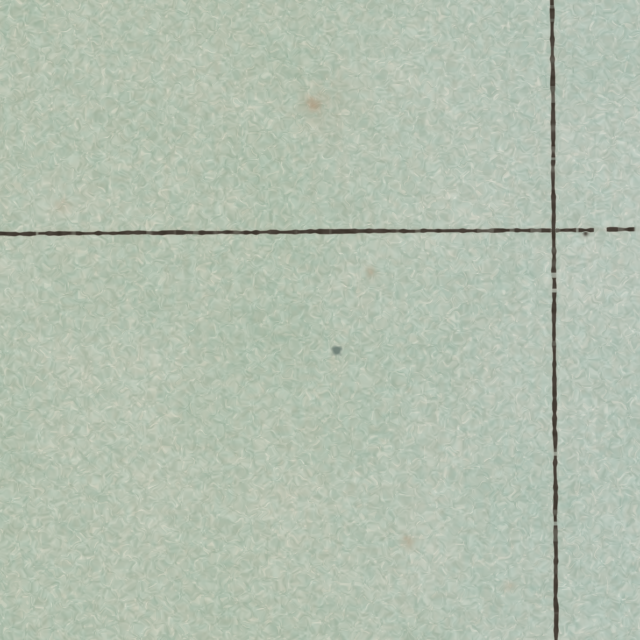
This texture is drawn by a three.js fragment shader. Its source:

```glsl
// Pale green speckled paper crossed by two worn dark ruled lines, with a small ink dot
varying vec2 vUv;

float hash(vec2 p) {
  return fract(sin(dot(p, vec2(127.1, 311.7))) * 43758.5453);
}

float noise(vec2 p) {
  vec2 cell = floor(p);
  vec2 f = fract(p);
  f = f * f * (3.0 - 2.0 * f);
  float low = mix(hash(cell), hash(cell + vec2(1.0, 0.0)), f.x);
  float high = mix(hash(cell + vec2(0.0, 1.0)), hash(cell + vec2(1.0)), f.x);
  return mix(low, high, f.y);
}

float cloud(vec2 p) {
  float sum = 0.0;
  float weight = 0.5;
  for (int i = 0; i < 4; i++) {
    sum += weight * (noise(p) - 0.5);
    p = mat2(0.8, 0.6, -0.6, 0.8) * p * 2.1 + 17.3;
    weight *= 0.55;
  }
  return sum;
}

// Soft round spot, 1 at its centre
float spot(vec2 p, vec2 center, float radius) {
  vec2 d = (p - center) / radius;
  return exp(-dot(d, d));
}

// Coverage of a gap centred on a position along a line
float gap(float along, float center, float halfWidth) {
  return 1.0 - smoothstep(halfWidth - 0.0015, halfWidth + 0.0015, abs(along - center));
}

// Ink of a rough line: offset across it, position along it
float ruledLine(float across, float along, float halfWidth, float seed) {
  float wobble = (noise(vec2(along * 45.0, seed)) - 0.5) * 0.0014;
  float rough = (noise(vec2(along * 130.0, seed + 5.0)) - 0.5) * 0.0018;
  float edge = abs(across + wobble) - halfWidth - rough;
  float wear = noise(vec2(along * 95.0, seed + 9.0));
  return (1.0 - smoothstep(-0.0014, 0.0016, edge)) * mix(0.72, 1.0, smoothstep(0.05, 0.3, wear));
}

vec3 paper(vec2 p) {
  vec3 color = mix(vec3(0.705, 0.755, 0.685), vec3(0.712, 0.765, 0.718), smoothstep(0.35, 1.0, p.x));
  color += vec3(0.065, 0.035, 0.045) * cloud(p * 9.0);

  // Curled fibres: fine grain bent by a coarser noise
  vec2 bend = vec2(noise(p * 90.0), noise(p * 90.0 + 31.0)) - 0.5;
  float grain = noise(p * 165.0 + bend * 2.0) - 0.5;
  float fine = noise(p * 270.0 + bend * 3.0 + 50.0) - 0.5;
  color += vec3(0.075, 0.060, 0.066) * grain + vec3(0.07, 0.055, 0.062) * fine;

  // Cream flecks and faint hue variation
  float fleck = smoothstep(0.66, 0.95, noise(p * 190.0 + bend * 2.5 + 90.0));
  color += vec3(0.055, 0.035, 0.035) * fleck;
  float hue = noise(p * 100.0 + 140.0) - 0.5;
  return color + vec3(0.022, -0.008, -0.014) * hue;
}

float rustStains(vec2 p) {
  float stain = 0.65 * spot(p, vec2(0.490, 0.839), 0.012);
  stain += 0.20 * spot(p, vec2(0.505, 0.835), 0.045);
  stain += 0.70 * spot(p, vec2(0.580, 0.574), 0.008);
  stain += 0.60 * spot(p, vec2(0.636, 0.154), 0.011);
  stain += 0.50 * spot(p, vec2(0.097, 0.679), 0.010);
  stain += 0.45 * spot(p, vec2(0.797, 0.083), 0.009);
  return stain * (0.5 + 0.8 * noise(p * 150.0 + 7.0));
}

void main() {
  vec2 p = vUv;
  vec3 color = paper(p);
  color = mix(color, vec3(0.69, 0.57, 0.46), clamp(rustStains(p), 0.0, 1.0) * 0.65);

  // Ink dot with a ragged rim
  float rag = (noise(p * 180.0) - 0.5) * 0.004;
  float dotDistance = length(p - vec2(0.526, 0.452)) + rag;
  color = mix(color, vec3(0.40, 0.47, 0.44), 0.85 * (1.0 - smoothstep(0.003, 0.011, dotDistance)));

  // Horizontal line, broken near the right edge
  float lineY = mix(0.6345, 0.6415, p.x);
  float halfHeight = 0.0027 + 0.0009 * spot(vec2(p.x), vec2(0.54), 0.08);
  float horizontal = ruledLine(p.y - lineY, p.x, halfHeight, 3.0);
  float breaks = max(gap(p.x, 0.938, 0.010), smoothstep(0.989, 0.994, p.x));
  breaks = max(breaks, 0.5 * gap(p.x, 0.058, 0.002));
  breaks = max(breaks, 0.6 * gap(p.x, 0.902, 0.002));
  horizontal *= 1.0 - breaks;
  horizontal = max(horizontal, 0.8 * spot(p, vec2(0.915, 0.635), 0.004));

  // Vertical line, leaning slightly and chipped below the crossing
  float lineX = mix(0.8690, 0.8630, p.y);
  float vertical = ruledLine(p.x - lineX, p.y, 0.0030, 21.0);
  float chips = max(0.75 * gap(p.y, 0.570, 0.004), 0.8 * gap(p.y, 0.546, 0.003));
  chips = max(chips, max(0.7 * gap(p.y, 0.291, 0.003), 0.7 * gap(p.y, 0.182, 0.003)));
  chips = max(chips, 0.5 * gap(p.y, 0.752, 0.002));
  vertical *= 1.0 - chips;

  // Faint warm bleed, then the ink itself
  float bleed = max(spot(vec2(p.y), vec2(lineY), 0.006), spot(vec2(p.x), vec2(lineX), 0.006));
  color = mix(color, vec3(0.62, 0.60, 0.54), 0.25 * bleed);
  vec3 ink = vec3(0.24, 0.21, 0.18) + 0.08 * (noise(p * 140.0 + 60.0) - 0.5);
  color = mix(color, ink, 0.95 * max(horizontal, vertical));

  gl_FragColor = vec4(color, 1.0);
}
```
